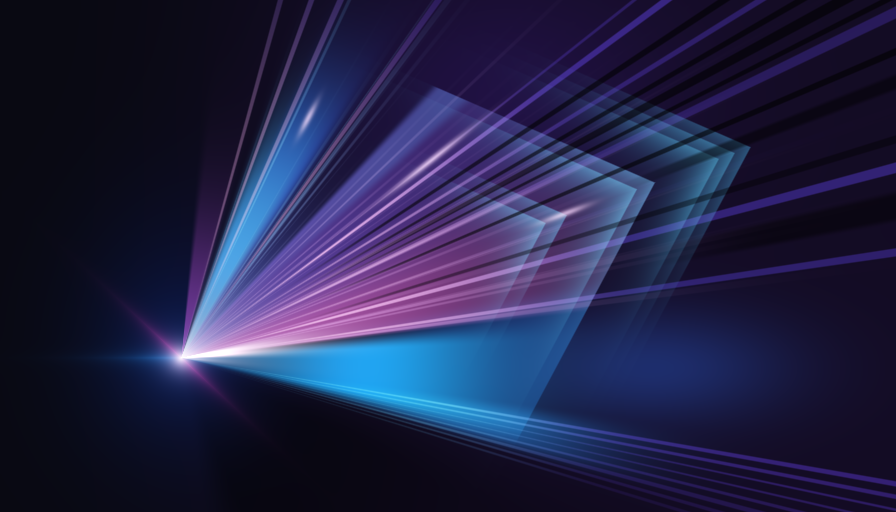
Reproduce this background procedurally as a WebGL 2 fragment shader.

```glsl
#version 300 es
precision highp float;
// Fan of neon light rays bursting from one point through glassy chevrons.
uniform vec2 u_resolution;
out vec4 fragColor;

float hash(float n) { return fract(sin(n * 127.1) * 43758.5453); }
float sq(float x) { return x * x; }
float gauss(vec2 d, vec2 size) { d /= size; return exp(-dot(d, d)); }
vec3 screen(vec3 base, vec3 light) { return 1.0 - (1.0 - base) * (1.0 - min(light, 1.0)); }

// Soft-edged range of angles, in degrees
float band(float a, float lo, float hi, float soft) {
    return smoothstep(lo - soft, lo + soft, a) * (1.0 - smoothstep(hi - soft, hi + soft, a));
}

// Thin wedge around one angle; aa is the angular size of a pixel
float ray(float a, float deg, float w, float aa) {
    return (1.0 - smoothstep(w - aa, w + aa, abs(a - deg))) * min(1.0, w / aa);
}

// Bright streak lying on a ray
float glint(float a, float r, float deg, float dist, float len) {
    return exp(-sq((a - deg) * r / 0.35) - sq((r - dist) / len));
}

// Signed distance to a right-pointing chevron
float chevron(vec2 d) { return max(dot(d, vec2(0.40, 0.917)), dot(d, vec2(0.88, -0.47))); }

void main() {
    vec2 q = gl_FragCoord.xy / u_resolution.y - vec2(0.354, 0.301);
    float r = length(q) + 1e-4;
    float a = degrees(atan(q.y, q.x));
    float px = 1.0 / u_resolution.y;
    float aa = degrees(px / r);

    // Night backdrop with faint violet and navy clouds
    vec3 col = mix(vec3(0.035, 0.035, 0.07), vec3(0.075, 0.045, 0.14), smoothstep(-0.3, 0.7, q.x));
    col += vec3(0.05, 0.02, 0.12) * gauss(q - vec2(0.62, 0.50), vec2(0.35, 0.25));
    col += vec3(0.0, 0.02, 0.09) * gauss(q - vec2(0.0, 0.06), vec2(0.2, 0.26));
    col += vec3(0.04, 0.13, 0.28) * gauss(q - vec2(0.93, -0.02), vec2(0.26, 0.11));
    col *= 1.0 - 0.6 * band(a, -75.0, -19.0, 8.0) * exp(-r) * smoothstep(0.0, 0.3, r);

    // Upper beams: magenta rim, cyan core, dim blue filler
    col = screen(col, vec3(0.42, 0.15, 0.46) * band(a, 74.0, 84.0, 1.5) * exp(-sq(r / 0.26)));
    col = screen(col, vec3(0.16, 0.54, 0.82) * band(a, 58.0, 70.0, 2.5) * exp(-sq((r - 0.2) / 0.26)));
    col = screen(col, vec3(0.06, 0.20, 0.52) * band(a, 56.0, 66.0, 2.0) * exp(-sq((r - 0.4) / 0.22)));
    col = screen(col, vec3(0.14, 0.18, 0.50) * band(a, 46.0, 59.0, 1.5) * exp(-sq(r / 0.34)));

    // Violet body, cut by the middle chevron
    float body = 1.0 - smoothstep(-px, px, chevron(q - 0.925 * vec2(1.0, 0.37)));
    vec3 violet = mix(vec3(0.62, 0.27, 0.58), vec3(0.27, 0.18, 0.52), smoothstep(14.0, 36.0, a));
    float fall = mix(1.0, 0.22, smoothstep(0.2, 0.95, r));
    col = screen(col, violet * band(a, 7.0, 46.8, 0.5 + aa) * body * fall);
    col = screen(col, vec3(0.10, 0.30, 0.50) * band(a, 42.0, 46.8, 1.0) * body * 0.5 * smoothstep(0.1, 0.6, r));

    // Blue lower beam
    float lower = band(a, -13.0, 5.0, 2.5);
    col = screen(col, vec3(0.04, 0.60, 0.93) * lower * exp(-sq((r - 0.36) / 0.25)));
    col = screen(col, vec3(0.03, 0.22, 0.46) * band(a, -13.0, 9.0, 2.0) * body * 0.6 * smoothstep(0.2, 0.6, r));

    // Glass chevrons, in groups of close layers along one axis
    for (int i = 0; i < 7; i++) {
        float k = float(i);
        float s = i < 2 ? 0.712 + 0.041 * k : i < 4 ? 0.89 + 0.035 * (k - 2.0) : 1.05 + 0.031 * (k - 4.0);
        vec2 d = q - s * vec2(1.0, 0.37);
        float edge = chevron(d);
        float inside = 1.0 - smoothstep(-px, px, edge);
        float reach = i < 2 ? 0.16 : i < 4 ? 0.28 : 0.25;
        float glow = exp(edge / 0.045) * exp(-sq(length(d) / reach));
        col = screen(col, vec3(0.20, 0.60, 0.78) * inside * glow * (i < 4 ? 0.65 : 0.5));
    }

    // Dark slits between the rays
    float slit = ray(a, 28.4, 0.4, aa) + ray(a, 30.0, 0.25, aa) + ray(a, 26.9, 0.2, aa)
               + ray(a, 23.2, 0.25, aa) + ray(a, 33.4, 0.3, aa) + 0.7 * ray(a, 17.0, 0.3, aa)
               + 0.8 * band(a, 20.6, 21.6, 0.2) * smoothstep(0.9, 1.1, r)
               + 0.8 * band(a, 10.9, 13.0, 0.3) * smoothstep(0.9, 1.2, r);
    col *= 1.0 - 0.6 * min(slit, 1.0) * smoothstep(0.2, 0.5, r);

    // Scattered fine rays
    for (int i = 0; i < 38; i++) {
        float k = float(i) + 1.0;
        float deg = mix(7.0, 74.0, hash(k));
        float w = 0.1 + 0.3 * sq(hash(k + 50.0));
        vec3 tint = mix(vec3(0.85, 0.58, 0.90), vec3(0.40, 0.70, 0.95), smoothstep(38.0, 58.0, deg));
        col = screen(col, tint * 0.7 * ray(a, deg, w, aa) * exp(-sq(r / (0.25 + 0.35 * hash(k + 90.0)))));
    }

    // Long rays reaching the borders
    float far = ray(a, 36.4, 0.32, aa) + 0.7 * ray(a, 31.7, 0.25, aa) + 0.6 * ray(a, 25.8, 0.4, aa)
              + 0.9 * ray(a, 14.9, 0.4, aa) + 0.8 * ray(a, 8.4, 0.32, aa) + 0.6 * ray(a, 38.3, 0.15, aa)
              + 0.7 * ray(a, 19.2, 0.25, aa) * exp(-sq(r / 0.7)) + 0.5 * ray(a, 54.3, 0.4, aa)
              + 0.5 * ray(a, 66.0, 0.45, aa) + 0.5 * ray(a, 70.0, 0.4, aa) + 0.4 * ray(a, 74.5, 0.4, aa);
    vec3 farTint = mix(vec3(0.98, 0.70, 0.92), vec3(0.17, 0.12, 0.48), smoothstep(0.3, 0.95, r));
    col = screen(col, farTint * far * 0.85);

    // Lower bundle turning from cyan to violet
    col = screen(col, vec3(0.06, 0.34, 0.62) * band(a, -15.0, -9.0, 1.5) * exp(-sq((r - 0.6) / 0.25)) * 0.7);
    for (int i = 0; i < 8; i++) {
        float k = float(i);
        float deg = -10.0 - 1.0 * k;
        vec3 tint = mix(vec3(0.35, 0.75, 0.92), vec3(0.20, 0.12, 0.52), smoothstep(0.4, 0.9, r));
        float w = 0.08 + 0.22 * hash(k + 7.0);
        col = screen(col, tint * (0.7 - 0.07 * k) * ray(a, deg, w, aa));
    }

    // Glints and white heat near the source
    float spark = glint(a, r, 38.3, 0.62, 0.09) + glint(a, r, 20.6, 0.8, 0.05)
                + glint(a, r, 62.1, 0.53, 0.035);
    col = screen(col, vec3(0.95, 0.80, 0.98) * spark * 0.75);
    float heat = band(a, -9.0, 72.0, 5.0) * exp(-r / 0.1) + band(a, 2.0, 12.0, 3.0) * exp(-sq(r / 0.23));
    col = screen(col, vec3(1.0, 0.90, 0.98) * heat * 0.9);

    // Source flare: blue horizontal and magenta diagonal streaks
    vec2 tilted = vec2(dot(q, vec2(-0.73, 0.68)), dot(q, vec2(0.68, 0.73)));
    col = screen(col, vec3(0.08, 0.45, 0.80) * exp(-abs(q.y) * 80.0 - abs(q.x) * 14.0));
    col = screen(col, vec3(0.75, 0.12, 0.50) * exp(-abs(tilted.y) * 80.0 - abs(tilted.x) * 15.0));
    col = screen(col, vec3(0.02, 0.12, 0.34) * exp(-r * 13.0));
    col = screen(col, vec3(1.0, 0.95, 1.0) * exp(-r * 60.0));

    fragColor = vec4(col, 1.0);
}
```
